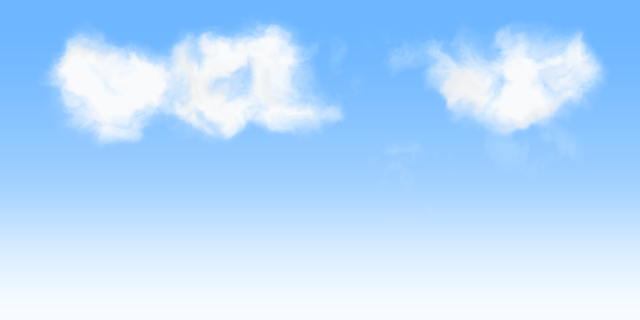
This texture is drawn by a Shadertoy shader. Its source:

```glsl
// Soft white cumulus clouds and faint wisps in a blue sky fading to a pale horizon.

const int PUFFS = 12;
const int WISPS = 7;

// Each ellipse holds its centre (xy) and radii (zw), in canvas heights.
const vec4 puffs[PUFFS] = vec4[PUFFS](
    vec4(0.28, 0.75, 0.13, 0.13), vec4(0.32, 0.65, 0.16, 0.09),
    vec4(0.42, 0.71, 0.12, 0.12), vec4(0.61, 0.73, 0.13, 0.14),
    vec4(0.70, 0.81, 0.12, 0.11), vec4(0.86, 0.76, 0.14, 0.15),
    vec4(0.88, 0.65, 0.14, 0.09), vec4(0.70, 0.68, 0.14, 0.10),
    vec4(1.48, 0.74, 0.12, 0.13), vec4(1.64, 0.79, 0.15, 0.11),
    vec4(1.77, 0.77, 0.11, 0.12), vec4(1.60, 0.67, 0.15, 0.09));

const vec4 wisps[WISPS] = vec4[WISPS](
    vec4(1.07, 0.74, 0.09, 0.06), vec4(1.00, 0.84, 0.10, 0.07),
    vec4(1.25, 0.85, 0.13, 0.08), vec4(1.36, 0.84, 0.10, 0.06),
    vec4(1.28, 0.47, 0.16, 0.08), vec4(1.67, 0.53, 0.16, 0.08),
    vec4(1.30, 0.31, 0.09, 0.06));

float hash(vec2 cell) {
    vec3 h = fract(cell.xyx * vec3(0.1031, 0.1030, 0.0973));
    h += dot(h, h.yzx + 33.33);
    return fract((h.x + h.y) * h.z);
}

float valueNoise(vec2 p) {
    vec2 cell = floor(p);
    vec2 f = fract(p);
    f = f * f * f * (f * (f * 6.0 - 15.0) + 10.0);
    vec2 right = vec2(1.0, 0.0);
    float low = mix(hash(cell), hash(cell + right), f.x);
    float high = mix(hash(cell + right.yx), hash(cell + 1.0), f.x);
    return mix(low, high, f.y);
}

// Layered noise, close to the range 0 to 1.
float fbm(vec2 p) {
    const mat2 turn = mat2(0.8, 0.6, -0.6, 0.8);
    float sum = 0.0;
    float weight = 0.5;
    for (int i = 0; i < 6; i++) {
        sum += weight * valueNoise(p);
        p = turn * p * 2.03 + 17.3;
        weight *= 0.5;
    }
    return sum;
}

// 1 at the centre of an ellipse, 0 on its rim, negative outside.
float ellipseField(vec2 p, vec4 ellipse) {
    vec2 q = (p - ellipse.xy) / ellipse.zw;
    return 1.0 - dot(q, q);
}

// Smooth union of all the cloud puffs.
float puffField(vec2 p) {
    const float sharpness = 4.0;
    float sum = 1e-6;
    for (int i = 0; i < PUFFS; i++)
        sum += exp(sharpness * ellipseField(p, puffs[i]));
    return log(sum) / sharpness;
}

float wispField(vec2 p) {
    float field = 0.0;
    for (int i = 0; i < WISPS; i++)
        field = max(field, ellipseField(p, wisps[i]));
    return field;
}

vec3 skyColor(float height) {
    const vec3 horizon = vec3(0.97, 0.985, 1.0);
    const vec3 haze = vec3(0.66, 0.83, 1.0);
    const vec3 zenith = vec3(0.43, 0.715, 1.0);
    vec3 sky = mix(horizon, haze, smoothstep(0.0, 0.5, height));
    return mix(sky, zenith, smoothstep(0.25, 0.95, height));
}

void mainImage(out vec4 fragColor, in vec2 fragCoord) {
    vec2 uv = fragCoord / iResolution.xy;
    vec2 p = vec2(uv.x * 2.0, uv.y);
    vec3 color = skyColor(p.y);

    // Swirl the outlines into billows
    vec2 swirl = vec2(fbm(p * 9.0 + 3.1), fbm(p * 9.0 + 41.7)) - 0.5;
    vec2 warped = p + 0.09 * swirl;
    float detail = fbm(p * 11.0 + swirl * 1.8 + 8.0) - 0.5;

    // Thin wisps
    float veil = wispField(warped) * smoothstep(-0.12, 0.3, detail);
    color = mix(color, vec3(0.93, 0.97, 1.0), 0.4 * veil);

    // Cloud bodies with a sheer halo around a dense core
    float density = puffField(warped) + 1.5 * detail;
    float halo = smoothstep(-0.6, 0.5, density);
    float core = smoothstep(-0.1, 1.0, density);
    float cover = 0.3 * halo + 0.68 * core;

    // Cool rims, white billows and warm grey hollows
    float hollow = smoothstep(0.42, 0.7, fbm(p * 7.0 + swirl + 23.0));
    vec3 cloud = mix(vec3(0.94, 0.97, 1.0), vec3(0.985, 0.985, 0.985), core);
    cloud = mix(cloud, vec3(0.92, 0.92, 0.92), 0.6 * hollow * core);
    color = mix(color, cloud, cover);

    fragColor = vec4(color, 1.0);
}
```
